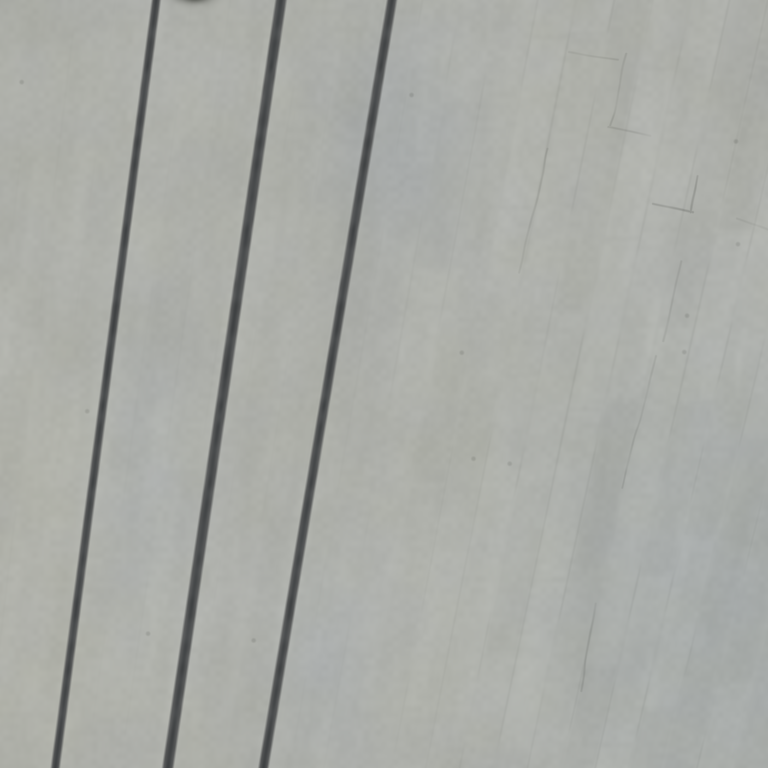
Give the GLSL for this texture, as a Shadertoy shader.

```glsl
// Pale weathered concrete crossed by three dark, slanted cables.
// A fan-shaped coordinate follows their slope and carries faint board
// marks and stretched noise; short hairline cracks and specks lie on top.

float hash(vec2 p) {
    return fract(sin(dot(p, vec2(127.1, 311.7))) * 43758.5453);
}

float noise(vec2 p) {
    vec2 i = floor(p), f = fract(p);
    f = f * f * (3.0 - 2.0 * f);
    return mix(mix(hash(i), hash(i + vec2(1, 0)), f.x),
               mix(hash(i + vec2(0, 1)), hash(i + vec2(1, 1)), f.x), f.y);
}

float fbm(vec2 p) {
    float sum = 0.0, gain = 0.5;
    for (int i = 0; i < 4; i++) {
        sum += gain * noise(p);
        p = p * 2.03 + 17.3;
        gain *= 0.5;
    }
    return sum;
}

float segmentDistance(vec2 p, vec2 a, vec2 b) {
    vec2 ab = b - a;
    return length(p - a - ab * clamp(dot(p - a, ab) / dot(ab, ab), 0.0, 1.0));
}

float blob(vec2 p, vec2 center, vec2 radius) {
    vec2 q = (p - center) / radius;
    return exp(-dot(q, q));
}

// Concrete tone: broad warm and cool areas, streaks, boards and grain
vec3 concrete(vec2 uv, vec2 fan) {
    vec3 color = vec3(0.682, 0.689, 0.667);
    color += vec3(0.012, 0.010, 0.002) * blob(uv, vec2(0.0, 0.25), vec2(0.25, 0.45));
    color += vec3(0.012, 0.012, 0.008) * blob(uv, vec2(0.63, 0.38), vec2(0.12, 0.25));
    color += vec3(-0.022, -0.012, 0.004) * blob(uv, vec2(0.95, 0.2), vec2(0.25, 0.35));
    color += vec3(-0.020, -0.014, 0.004) * blob(uv, vec2(0.52, 0.82), vec2(0.09, 0.14));
    color += vec3(-0.014, -0.009, 0.006) * blob(uv, vec2(0.19, 0.36), vec2(0.07, 0.22));
    color += vec3(-0.012, -0.007, 0.008) * blob(uv, vec2(0.42, 0.14), vec2(0.07, 0.13));
    color -= 0.022 * blob(uv, vec2(0.78, 0.37), vec2(0.035, 0.11));

    color += 0.045 * (fbm(uv * 9.0) - 0.47);
    color += 0.035 * (fbm(fan * vec2(38.0, 7.0)) - 0.47);
    color += 0.018 * (noise(uv * 130.0) - 0.5);
    color.b += 0.012 * (noise(uv * 24.0 + 40.0) - 0.5);

    // Staggered boards, clearer on the right
    float column = floor(fan.x * 20.0);
    vec2 cell = vec2(fan.x * 20.0, fan.y * 4.5 + hash(vec2(column, 3.0)));
    vec2 id = floor(cell), edge = 0.5 - abs(fract(cell) - 0.5);
    float strength = mix(0.25, 1.0, smoothstep(0.4, 0.75, uv.x));
    float tone = smoothstep(0.0, 0.1, edge.x) * smoothstep(0.0, 0.03, edge.y);
    color += strength * 0.024 * (hash(id) - 0.5) * tone;
    float seam = 1.0 - smoothstep(0.0, 0.06, edge.x);
    color -= strength * 0.022 * seam * smoothstep(0.4, 0.75, noise(fan * vec2(20.0, 13.0)));
    return color;
}

// Hairline cracks as segments from xy to zw
float cracks(vec2 uv) {
    vec4 lines[10] = vec4[10](
        vec4(0.850, 0.735, 0.902, 0.724), vec4(0.909, 0.770, 0.899, 0.724),
        vec4(0.886, 0.660, 0.864, 0.555), vec4(0.815, 0.930, 0.795, 0.835),
        vec4(0.793, 0.834, 0.846, 0.822), vec4(0.775, 0.215, 0.756, 0.100),
        vec4(0.714, 0.805, 0.675, 0.645), vec4(0.740, 0.932, 0.805, 0.922),
        vec4(0.855, 0.535, 0.810, 0.365), vec4(0.960, 0.715, 1.000, 0.700));
    vec2 wobble = 0.003 * (vec2(noise(uv * 35.0), noise(uv * 35.0 + 9.0)) - 0.5);
    float ink = 0.0;
    for (int i = 0; i < 10; i++) {
        float d = segmentDistance(uv + wobble, lines[i].xy, lines[i].zw);
        float weight = i < 2 ? 1.0 : 0.55;
        ink = max(ink, weight * (1.0 - smoothstep(0.0, 0.0026, d)));
    }
    return ink * (0.4 + 0.6 * noise(uv * 45.0));
}

// Sparse dark specks, one candidate per grid cell
float specks(vec2 uv) {
    vec2 id = floor(uv * 14.0);
    vec2 center = 0.2 + 0.6 * vec2(hash(id + 5.0), hash(id + 11.0));
    float d = length(fract(uv * 14.0) - center) / 14.0;
    return step(0.93, hash(id)) * (1.0 - smoothstep(0.001, 0.0045, d));
}

void mainImage(out vec4 fragColor, in vec2 fragCoord) {
    vec2 uv = fragCoord / iResolution.xy;
    float drop = 1.0 - uv.y;
    vec2 fan = vec2((uv.x + 0.108 * drop) / (1.0 - 0.117 * drop), uv.y);

    vec3 color = concrete(uv, fan);
    color -= 0.12 * cracks(uv) + 0.07 * specks(uv);
    color -= 0.32 * blob(uv, vec2(0.253, 1.003), vec2(0.020, 0.007));

    // Cables: top and bottom positions, half widths
    vec3 top = vec3(0.2035, 0.3660, 0.5105);
    vec3 bottom = vec3(0.0720, 0.2185, 0.3430);
    vec3 halfWidth = vec3(0.0053, 0.0068, 0.0060);
    float soft = max(0.0022, 0.75 / iResolution.y);
    for (int i = 0; i < 3; i++) {
        float slope = top[i] - bottom[i];
        float across = (uv.x - bottom[i] - slope * uv.y) / sqrt(1.0 + slope * slope);
        float d = abs(across) - halfWidth[i];
        color += 0.015 * exp(-max(d, 0.0) * 180.0);
        vec3 cable = mix(vec3(0.27, 0.28, 0.285), vec3(0.36, 0.365, 0.365),
                         smoothstep(0.0, 1.0, abs(across) / halfWidth[i]));
        cable += 0.05 * (noise(vec2(across * 150.0, uv.y * 70.0)) - 0.5);
        color = mix(color, cable, 1.0 - smoothstep(-soft, soft, d));
    }
    fragColor = vec4(clamp(color, 0.0, 1.0), 1.0);
}
```
